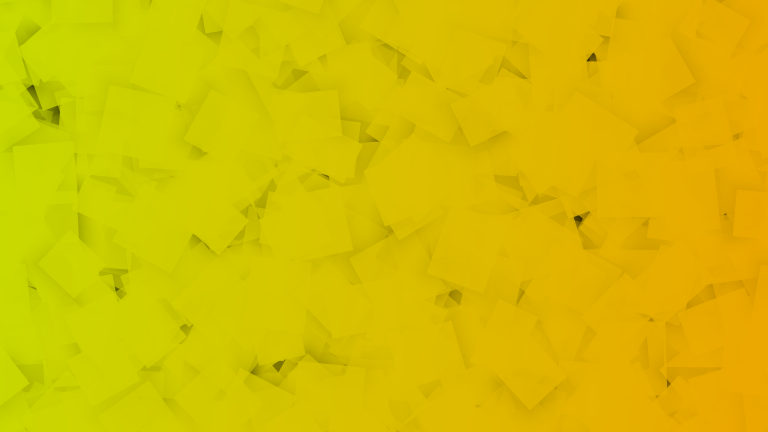
This background is drawn by a WebGL 1 fragment shader. Its source:

```glsl
precision mediump float;
// Scattered translucent paper squares with dark pockets on a lime to amber gradient.

uniform vec2 u_resolution;

#define LIME vec3(0.785, 0.855, 0.0)
#define AMBER vec3(0.920, 0.660, 0.0)
#define LAYERS 10
#define CELL 0.18           // grid spacing, in canvas heights
#define HALF_MIN 0.050      // smallest half side of a sheet
#define HALF_MAX 0.086      // largest half side of a sheet
#define OPACITY 0.82
#define SHADOW_REACH 0.058
#define SHADOW_MAX 0.62     // strongest shadow in the lowest layers
#define TOP_SHADOW 0.13     // share of that strength left in the top layers
#define GAP_SHADE 0.60      // brightness where no sheet covers the ground

vec2 hash2(vec2 p) {
  vec3 q = fract(vec3(p.xyx) * vec3(0.1031, 0.1030, 0.0973));
  q += dot(q, q.yzx + 33.33);
  return fract((q.xx + q.yz) * q.zy);
}

float boxDistance(vec2 p, vec2 halfSize) {
  vec2 d = abs(p) - halfSize;
  return length(max(d, 0.0)) + min(max(d.x, d.y), 0.0);
}

vec3 gradientAt(vec2 p, float aspect) {
  float t = p.x / aspect + 0.08 * (0.5 - p.y);
  return mix(LIME, AMBER, clamp(t, 0.0, 1.0));
}

// Casts one sheet's one-sided shadow, then lays the sheet over it.
vec3 addSheet(vec3 color, vec2 p, vec2 id, vec3 paper, float shadow, float pixel) {
  vec2 turn = hash2(id + 17.0) * 6.2832;
  vec2 sizes = mix(vec2(HALF_MIN), vec2(HALF_MAX), hash2(id + 41.0));
  vec2 look = hash2(id + 73.0);

  float c = cos(turn.x), s = sin(turn.x);
  float d = boxDistance(mat2(c, -s, s, c) * p, sizes);

  vec2 shadowDir = vec2(cos(turn.y), sin(turn.y));
  float side = smoothstep(-0.2, 0.8, dot(p, shadowDir) / (length(p) + 0.001));
  float fade = clamp(1.0 - max(d, 0.0) / SHADOW_REACH, 0.0, 1.0);
  color *= 1.0 - shadow * look.x * look.x * side * fade * fade;

  float cover = clamp(0.5 - d / pixel, 0.0, 1.0);
  float alpha = OPACITY + 0.12 * (look.y - 0.5);
  return mix(color, paper, cover * alpha);
}

void main() {
  float aspect = u_resolution.x / u_resolution.y;
  float pixel = 1.0 / u_resolution.y;
  vec2 uv = gl_FragCoord.xy * pixel;
  vec3 ground = gradientAt(uv, aspect);
  vec3 color = ground * GAP_SHADE;

  for (int layer = 0; layer < LAYERS; layer++) {
    float n = float(layer);
    float height = n / float(LAYERS - 1);
    float shadow = SHADOW_MAX * mix(1.0, TOP_SHADOW, smoothstep(0.3, 0.85, height));
    vec2 shift = hash2(vec2(n * 7.0 + 3.0, n * 3.0 + 9.0));
    vec2 grid = uv / CELL + shift;
    vec2 base = floor(grid);

    // Neighbouring cells, always stacked in the same order
    for (int j = -1; j <= 1; j++) {
      for (int i = -1; i <= 1; i++) {
        vec2 cell = base + vec2(float(i), float(j));
        vec2 id = cell + vec2(n * 31.0 + 5.0, n * 19.0 + 7.0);
        vec2 center = (cell + hash2(id) - shift) * CELL;
        vec3 paper = mix(ground, gradientAt(center, aspect), 0.25);
        color = addSheet(color, uv - center, id, paper, shadow, pixel);
      }
    }
  }

  gl_FragColor = vec4(color, 1.0);
}
```
